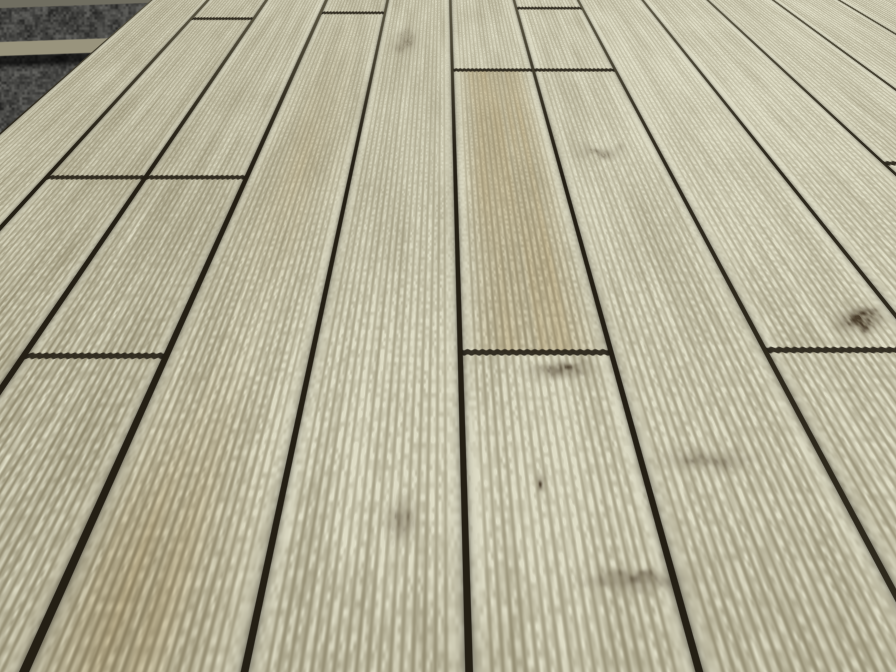
Give the GLSL for this texture, as a WebGL 1 fragment shader.

```glsl
precision highp float;
// Grooved timber decking receding in perspective, with staggered butt joints.
uniform vec2 u_resolution;

// Layout works on a 768 x 576 canvas, y running down from the far edge.
const vec2 CANVAS = vec2(768.0, 576.0);
const float CENTRE_X = 386.0;
const float CENTRE_LEAN = 0.028;
const float FAR_WIDTH = 54.3;
const float WIDTH_GROWTH = 0.243;
const float RIBS = 20.0;
const float GAP_HALF = 0.017;
const float JOINT_HALF = 0.018;
const float DECK_LEFT = -5.0;
const vec3 PALE = vec3(0.84, 0.83, 0.74);
const vec3 SHADE = vec3(0.51, 0.48, 0.37);
const vec3 HEARTWOOD = vec3(0.95, 0.91, 0.84);
const vec3 KNOT = vec3(0.27, 0.22, 0.15);
const vec3 GAP = vec3(0.14, 0.12, 0.08);

float hash(vec2 p) {
  return fract(sin(dot(p, vec2(127.1, 311.7))) * 43758.5453);
}

float noise(vec2 p) {
  vec2 i = floor(p);
  vec2 f = fract(p);
  f = f * f * (3.0 - 2.0 * f);
  return mix(mix(hash(i), hash(i + vec2(1.0, 0.0)), f.x),
             mix(hash(i + vec2(0.0, 1.0)), hash(i + 1.0), f.x), f.y);
}

float blob(vec2 p, vec2 centre, vec2 radius) {
  vec2 q = (p - centre) / radius;
  return exp(-dot(q, q));
}

float band(float d, float halfWidth, float soft) {
  return 1.0 - smoothstep(halfWidth - soft, halfWidth + soft, abs(d));
}

// Adds a joint across a run of boards: x holds darkness, y counts planks.
void addJoint(inout vec2 joint, float board, float first, float last, float dy, float halfWidth, float soft) {
  float inside = step(first - 0.5, board) * step(board, last + 0.5);
  joint.x = max(joint.x, inside * band(dy, halfWidth, soft));
  joint.y += inside * step(0.0, dy);
}

// Gravel with a pale beam beyond the deck.
vec3 ground(vec2 p, float soft) {
  float grit = 0.6 * noise(p * 0.45) + 0.4 * noise(p * 0.16);
  vec3 c = vec3(0.27, 0.27, 0.26) * (0.5 + grit);
  float slope = p.y + 0.035 * p.x;
  c = mix(c, vec3(0.44, 0.43, 0.38), band(slope - 3.0, 4.0, soft));
  c *= 1.0 - 0.65 * band(slope - 52.0, 5.0, 3.0);
  return mix(c, vec3(0.60, 0.58, 0.49), band(slope - 42.0, 6.0, soft));
}

void main() {
  vec2 uv = gl_FragCoord.xy / u_resolution;
  vec2 p = vec2(uv.x, 1.0 - uv.y) * CANVAS;
  float pixel = CANVAS.y / u_resolution.y;

  // Board coordinate: whole values lie on the gaps, fanning out toward us.
  float dx = p.x - CENTRE_X - CENTRE_LEAN * p.y;
  float width = FAR_WIDTH + WIDTH_GROWTH * p.y;
  float bend = dx < 0.0 ? 0.6 + 0.002 * p.y : 0.2 + 0.005 * p.y;
  float k = 2.0 * dx / (width + sqrt(max(width * width + 4.0 * bend * dx, 1.0)));
  float board = floor(k);
  float depth = 128.0 / width;
  float near = smoothstep(0.0, 400.0, p.y);
  float across = k - board;
  float edge = min(across, 1.0 - across);

  // Staggered joints with the finely toothed ends of the ribs.
  float wave = cos(6.28318 * RIBS * k);
  float y = p.y + 0.004 * width * wave;
  float jw = JOINT_HALF * width;
  vec2 joint = vec2(0.0);
  addJoint(joint, board, -3.0, -3.0, y - 305.0, jw, pixel);
  addJoint(joint, board, 0.0, 0.0, y - 302.0, jw, pixel);
  addJoint(joint, board, 2.0, 2.0, y - 300.0, jw, pixel);
  addJoint(joint, board, -4.0, -3.0, y - 152.0, jw, pixel);
  addJoint(joint, board, 4.0, 4.0, y - 140.0, jw, pixel);
  addJoint(joint, board, 0.0, 1.0, y - 60.0, jw, pixel);
  addJoint(joint, board, -4.0, -4.0, y - 16.0, jw, pixel);
  addJoint(joint, board, -2.0, -2.0, y - 11.0, jw, pixel);
  addJoint(joint, board, 1.0, 1.0, y - 7.0, jw, pixel);

  // Ribs and grain; fine parts fade as they approach a pixel.
  float seed = hash(vec2(board, joint.y) + 3.7);
  vec2 grain = vec2(k * RIBS, depth * 30.0 + seed * 40.0);
  float visible = smoothstep(1.0, 3.5, width / RIBS / pixel);
  float ribZone = smoothstep(0.07, 0.11, edge);
  float cloud = noise(grain * vec2(0.25, 0.3)) - 0.5;
  float streak = noise(grain * vec2(0.9, 0.15)) - 0.5;
  float speck = noise(grain * vec2(3.0, 5.0)) - 0.5;
  float groove = pow(0.5 + 0.5 * wave, 1.6) - 0.42;
  float tone = 0.72 + 0.05 * (seed - 0.5) + 0.12 * cloud + 0.22 * streak;
  tone += 0.32 * speck * (0.4 + 0.6 * near);
  tone -= ribZone * visible * (0.24 + 0.26 * near) * groove * (1.0 + speck);
  tone += 0.18 * (1.0 - ribZone);

  // Broad light: glare on the right, dimmer boards on the left and near edge.
  tone += 0.16 * blob(p, vec2(640.0, 60.0), vec2(260.0, 170.0));
  tone += 0.10 * blob(p, vec2(470.0, 390.0), vec2(150.0, 90.0));
  tone += 0.08 * blob(p, vec2(310.0, 330.0), vec2(90.0, 150.0));
  tone -= 0.17 * blob(p, vec2(20.0, 400.0), vec2(150.0, 210.0));
  tone -= 0.10 * blob(p, vec2(130.0, 130.0), vec2(130.0, 130.0));
  tone -= 0.08 * smoothstep(430.0, 576.0, p.y);
  vec3 color = mix(SHADE, PALE, clamp(tone, -0.3, 1.1));

  // Brown heartwood on the short middle plank and the near left board.
  float middlePlank = band(board, 0.4, 0.1) * band(joint.y - 1.0, 0.4, 0.1);
  float heart = 0.8 * middlePlank * smoothstep(0.02, 0.3, edge)
    + 1.0 * blob(vec2(k, p.y), vec2(-1.6, 510.0), vec2(0.32, 150.0))
    + 0.5 * blob(vec2(k, p.y), vec2(-1.5, 140.0), vec2(0.3, 90.0));
  color *= mix(vec3(1.0), HEARTWOOD * 0.95, clamp(heart * (1.0 + streak), 0.0, 1.2));

  // Knots with ragged outlines.
  vec2 kp = p + 9.0 * (vec2(noise(p * 0.12), noise(p * 0.12 + 31.0)) - 0.5);
  float knots = 0.95 * blob(kp, vec2(737.0, 274.0), vec2(15.0, 9.0))
    + 0.75 * blob(kp, vec2(482.0, 318.0), vec2(20.0, 6.0))
    + 0.80 * blob(kp, vec2(464.0, 414.0), vec2(5.0, 6.0))
    + 0.40 * blob(kp, vec2(345.0, 447.0), vec2(10.0, 16.0))
    + 0.45 * blob(kp, vec2(607.0, 394.0), vec2(28.0, 7.0))
    + 0.45 * blob(kp, vec2(545.0, 497.0), vec2(36.0, 7.0))
    + 0.35 * blob(kp, vec2(515.0, 129.0), vec2(15.0, 5.0))
    + 0.35 * blob(kp, vec2(349.0, 36.0), vec2(7.0, 8.0));
  color = mix(color, KNOT, clamp(knots * (0.85 + speck), 0.0, 0.95));

  // Joints and gaps, with a soft shadow on the rounded board edges.
  color = mix(color, GAP, 0.9 * joint.x);
  float gapDist = edge * (width + 2.0 * bend * k);
  float gapHalf = GAP_HALF * width * (k < -1.5 ? 1.3 : 1.0);
  color *= 1.0 - 0.35 * exp(-max(gapDist - gapHalf, 0.0) / (0.016 * width));
  float gapDepth = smoothstep(-60.0, 160.0, p.y) * (k > 1.5 ? 0.85 : 1.0);
  vec3 gapColor = mix(vec3(0.40, 0.38, 0.29), GAP, gapDepth);
  color = mix(color, gapColor, band(gapDist, gapHalf, 0.8 * pixel));

  float onDeck = smoothstep(-pixel, pixel, (k - DECK_LEFT) * width);
  gl_FragColor = vec4(mix(ground(p, pixel), color, onDeck), 1.0);
}
```
